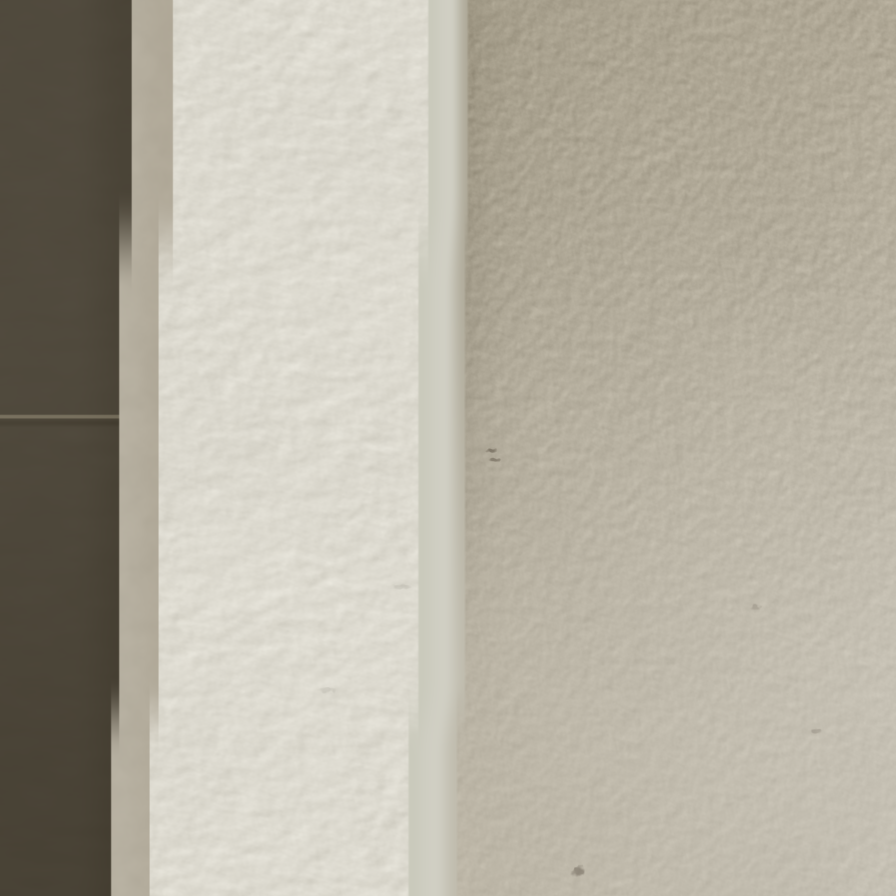
This texture is drawn by a WebGL 1 fragment shader. Its source:

```glsl
precision highp float;
// Draws a sunlit plaster corner: dark panel, narrow jamb, bright wall, rounded bevel and shaded wall.
uniform vec2 u_resolution;

float hash(vec2 p) {
  vec3 q = fract(vec3(p.xyx) * 0.1031);
  q += dot(q, q.yzx + 33.33);
  return fract((q.x + q.y) * q.z);
}

float valueNoise(vec2 p) {
  vec2 cell = floor(p);
  vec2 f = fract(p);
  f = f * f * (3.0 - 2.0 * f);
  float low = mix(hash(cell), hash(cell + vec2(1.0, 0.0)), f.x);
  float high = mix(hash(cell + vec2(0.0, 1.0)), hash(cell + vec2(1.0)), f.x);
  return mix(low, high, f.y);
}

float fbm(vec2 p) {
  float sum = 0.0;
  float weight = 0.5;
  for (int i = 0; i < 3; i++) {
    sum += weight * valueNoise(p);
    p = mat2(1.6, 1.2, -1.2, 1.6) * p + 17.3;
    weight *= 0.5;
  }
  return sum;
}

// Slope of the plaster surface towards a light at the upper left.
float relief(vec2 p, float reach) {
  vec2 toLight = vec2(-0.6, 0.8) * reach;
  return fbm(p - toLight) - fbm(p + toLight);
}

// Coverage right of a vertical edge whose place cross-fades between three heights.
float steppedEdge(vec2 uv, vec3 places, float soft) {
  vec3 cover = smoothstep(places - soft, places + soft, vec3(uv.x));
  float upper = smoothstep(0.67, 0.79, uv.y);
  float lower = 1.0 - smoothstep(0.155, 0.245, uv.y);
  return mix(mix(cover.y, cover.x, upper), cover.z, lower);
}

float speck(vec2 uv, vec2 center, vec2 size) {
  vec2 d = (uv - center) / size;
  d += 0.7 * (vec2(valueNoise(uv * 260.0), valueNoise(uv * 260.0 + 41.0)) - 0.5);
  return 1.0 - smoothstep(0.4, 1.2, length(d));
}

vec3 panelColor(vec2 uv) {
  vec3 color = mix(vec3(0.285, 0.26, 0.21), vec3(0.315, 0.29, 0.24), smoothstep(0.0, 0.7, uv.y));
  color -= 0.025 * smoothstep(0.08, 0.145, uv.x);
  color += 0.012 * (fbm(uv * vec2(25.0, 70.0)) - 0.45);
  float seam = 1.0 - smoothstep(0.0008, 0.0032, abs(uv.y - 0.535));
  float shade = 1.0 - smoothstep(0.0, 0.006, abs(uv.y - 0.528));
  return color + vec3(0.16, 0.155, 0.135) * seam - 0.03 * shade;
}

vec3 jambColor(vec2 uv) {
  vec3 color = mix(vec3(0.715, 0.69, 0.63), vec3(0.69, 0.66, 0.595), smoothstep(0.13, 0.19, uv.x));
  return color + 0.03 * (fbm(uv * 60.0) - 0.45);
}

vec3 brightWallColor(vec2 uv) {
  vec2 warp = 0.012 * vec2(fbm(uv * 18.0), fbm(uv * 18.0 + 9.0));
  float coarse = relief((uv + warp) * vec2(48.0, 80.0), 0.3);
  float fine = relief(uv * vec2(120.0, 150.0), 0.35);
  float roughness = mix(0.6, 1.1, fbm(uv * 9.0 + 4.0));
  vec3 color = vec3(0.862, 0.851, 0.81) + 0.02 * (fbm(uv * 6.0) - 0.45);
  color += vec3(0.095, 0.098, 0.105) * coarse * roughness + 0.04 * fine;
  float mark = speck(uv, vec2(0.365, 0.23), vec2(0.009, 0.004));
  mark += speck(uv, vec2(0.447, 0.345), vec2(0.013, 0.003));
  return color - 0.06 * mark;
}

vec3 bevelColor(vec2 uv, float start, float end) {
  float t = clamp((uv.x - start) / (end - start), 0.0, 1.0);
  vec3 color = mix(vec3(0.79, 0.79, 0.735), vec3(0.815, 0.81, 0.765), smoothstep(0.0, 0.5, t));
  vec3 turned = mix(vec3(0.755, 0.74, 0.685), vec3(0.69, 0.67, 0.605), smoothstep(0.2, 0.8, uv.y));
  return mix(color, turned, smoothstep(0.55, 1.0, t));
}

vec3 shadedWallColor(vec2 uv) {
  float across = clamp((uv.x - 0.52) / 0.48, 0.0, 1.0);
  vec3 high = mix(vec3(0.65, 0.62, 0.545), vec3(0.69, 0.66, 0.59), across);
  vec3 low = mix(vec3(0.735, 0.71, 0.65), vec3(0.775, 0.755, 0.705), across);
  vec3 color = mix(low, high, smoothstep(0.15, 1.05, uv.y));
  float grain = relief(uv * 105.0, 0.35) + 0.6 * relief(uv * 190.0 + 7.0, 0.4);
  color += grain * mix(0.05, 0.09, smoothstep(0.1, 0.9, uv.y));
  color += 0.02 * (fbm(uv * 7.0 + 30.0) - 0.45);
  // Contact shade along the inner corner fades out near the floor.
  float corner = exp(-max(uv.x - 0.517, 0.0) * 42.0);
  color -= 0.055 * corner * smoothstep(0.1, 0.6, uv.y);
  float mark = speck(uv, vec2(0.549, 0.497), vec2(0.006, 0.0025));
  mark += speck(uv, vec2(0.552, 0.487), vec2(0.006, 0.0025));
  mark += speck(uv, vec2(0.646, 0.027), vec2(0.008, 0.006));
  mark += 0.5 * speck(uv, vec2(0.843, 0.322), vec2(0.006, 0.005));
  mark += 0.5 * speck(uv, vec2(0.91, 0.184), vec2(0.007, 0.003));
  return color - vec3(0.17, 0.175, 0.17) * mark;
}

void main() {
  vec2 uv = gl_FragCoord.xy / u_resolution;
  float soft = max(0.0012, 0.7 / u_resolution.x);
  float upper = smoothstep(0.67, 0.79, uv.y);
  float lower = 1.0 - smoothstep(0.155, 0.245, uv.y);
  float bevelStart = 0.467 + 0.011 * upper - 0.011 * lower;
  float bevelEnd = 0.519 + 0.003 * upper - 0.009 * lower;

  // Surfaces are layered from left to right.
  vec3 color = panelColor(uv);
  color = mix(color, jambColor(uv), steppedEdge(uv, vec3(0.147, 0.133, 0.124), soft));
  color = mix(color, brightWallColor(uv), steppedEdge(uv, vec3(0.193, 0.177, 0.167), soft));
  color = mix(color, bevelColor(uv, bevelStart, bevelEnd), steppedEdge(uv, vec3(0.478, 0.467, 0.456), soft * 1.5));
  color = mix(color, shadedWallColor(uv), steppedEdge(uv, vec3(0.522, 0.519, 0.51), soft * 1.6));
  gl_FragColor = vec4(color, 1.0);
}
```
